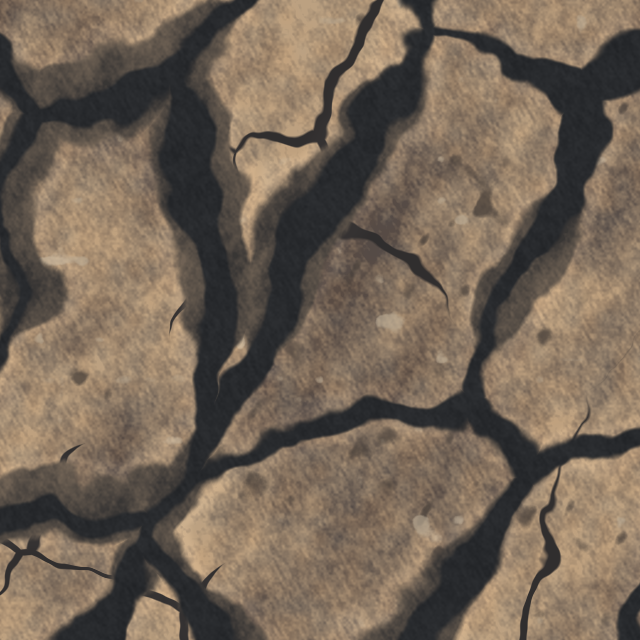
A Shadertoy shader for this texture:

```glsl
const vec2 ALONG = vec2(0.5, 0.866);    // long axis of the plates
const vec2 ACROSS = vec2(0.866, -0.5);

float hash(vec2 p) {
    vec3 q = fract(p.xyx * 0.1031);
    q += dot(q, q.yzx + 33.33);
    return fract((q.x + q.y) * q.z);
}

float noise(vec2 p) {
    vec2 i = floor(p), f = fract(p);
    f = f * f * (3.0 - 2.0 * f);
    return mix(mix(hash(i), hash(i + vec2(1, 0)), f.x),
               mix(hash(i + vec2(0, 1)), hash(i + vec2(1, 1)), f.x), f.y);
}

float fbm(vec2 p) {
    float sum = 0.0, amp = 0.52;
    for (int i = 0; i < 5; i++) {
        sum += amp * noise(p);
        p = mat2(1.6, 1.2, -1.2, 1.6) * p + 17.3;
        amp *= 0.5;
    }
    return sum;
}

vec2 seedPoint(vec2 cell) {
    return cell + 0.1 + 0.8 * vec2(hash(cell + 7.0), hash(cell + 61.0));
}

// Stretched Voronoi plates: x = distance to the border, yz = way to the seed, w = plate id
vec4 plates(vec2 p, vec2 scale) {
    vec2 q = vec2(dot(p, ACROSS), dot(p, ALONG)) * scale;
    vec2 base = floor(q), home = base, toHome = vec2(9.0);
    for (int j = -2; j <= 2; j++)
    for (int i = -2; i <= 2; i++) {
        vec2 cell = base + vec2(i, j), r = seedPoint(cell) - q;
        if (dot(r, r) < dot(toHome, toHome)) { toHome = r; home = cell; }
    }
    float border = 9.0;
    for (int j = -2; j <= 2; j++)
    for (int i = -2; i <= 2; i++) {
        if (i == 0 && j == 0) continue;
        vec2 r = seedPoint(home + vec2(i, j)) - q;
        vec2 n = normalize(r - toHome);
        border = min(border, dot(0.5 * (r + toHome), n) / length(n * scale));
    }
    vec2 v = toHome / scale;
    return vec4(border, v.x * ACROSS + v.y * ALONG, hash(home + 31.0));
}

void mainImage(out vec4 fragColor, in vec2 fragCoord) {
    vec2 p = fragCoord / iResolution.y;
    vec2 tilted = vec2(dot(p, ACROSS), dot(p, ALONG));

    // Ragged plate outlines
    vec2 warp = vec2(fbm(p * 4.0 + 3.0), fbm(p * 4.0 + 41.0)) - 0.5;
    vec2 ragged = vec2(noise(p * 24.0 + 9.0), noise(p * 24.0 + 77.0)) - 0.5;
    vec2 bent = p + 0.19 * warp + 0.016 * ragged;
    vec4 plate = plates(bent + vec2(0.35, 0.2), vec2(2.9, 1.8));

    // Fine weave and streaks
    vec2 weave = vec2(dot(p, vec2(0.866, 0.5)), dot(p, vec2(-0.5, 0.866)));
    float grain = 0.6 * noise(weave * vec2(210.0, 95.0)) + 0.4 * noise(p * 260.0) - 0.5;
    float streak = fbm(tilted * vec2(34.0, 11.0) + 5.0) - 0.5;

    // Sunlit clay with broad grey stains
    float stain = fbm(tilted * vec2(6.0, 3.5) + 23.0) - 0.5;
    float mottle = fbm(p * 26.0 + 11.0) - 0.5;
    float tone = 0.62 + 1.5 * stain + 0.7 * streak + 0.6 * mottle + 0.75 * grain;
    tone += 0.24 * (plate.w - 0.5);
    vec3 color = mix(vec3(0.40, 0.345, 0.305), vec3(0.70, 0.595, 0.475), clamp(tone, -0.2, 1.15));
    color += 0.025 * vec3(1.0, 0.0, -0.8) * (noise(p * 38.0 + 50.0) - 0.5);

    // Dark pits and a few pale flakes
    float pit = noise(tilted * vec2(42.0, 24.0) + 2.0) + 0.5 * mottle;
    float pitZone = smoothstep(0.42, 0.62, noise(p * 7.0 + 90.0));
    color = mix(color, vec3(0.27, 0.24, 0.22), 0.75 * pitZone * smoothstep(0.8, 0.98, pit));
    float flake = noise(p * 32.0 + 140.0) + 0.4 * mottle;
    color = mix(color, vec3(0.74, 0.68, 0.59), 0.6 * smoothstep(0.92, 1.02, flake));

    // Hairline cracks
    float hair = plates(bent + 5.3, vec2(2.6, 1.5)).x;
    float hairWidth = 0.008 * smoothstep(0.53, 0.8, noise(p * 3.5 + 65.0));
    float hairMask = smoothstep(0.0, 0.002, hairWidth);
    color = mix(color, vec3(0.19, 0.18, 0.18),
                hairMask * (1.0 - smoothstep(hairWidth - 0.002, hairWidth + 0.002, hair)));

    // Crumbling walls, broader on the plates above and to the right
    float gap = mix(0.006, 0.043, noise(p * 4.2 + 12.0));
    float facing = 0.5 + 0.5 * dot(normalize(plate.yz + 1e-4), vec2(0.6, 0.8));
    float ledge = 0.055 * smoothstep(0.3, 0.75, noise(p * 5.0 + 33.0)) * (0.3 + 0.7 * facing);
    float depth = plate.x - gap;
    float rim = smoothstep(0.025, 0.0, abs(depth - ledge - 0.012));
    color *= 1.0 + 0.09 * rim;
    float outer = ledge + 0.025 * streak;
    float wall = 1.0 - smoothstep(outer - 0.007, outer + 0.008, depth);
    float wallTone = 0.25 + 0.5 * depth / (ledge + 0.01) + 1.3 * streak + 0.6 * grain;
    vec3 wallColor = mix(vec3(0.22, 0.21, 0.205), vec3(0.42, 0.37, 0.32), clamp(wallTone, 0.0, 1.1));
    color = mix(color, wallColor, wall);

    // Deep shadow in the gaps
    vec3 shadow = vec3(0.155, 0.163, 0.175) + 0.045 * grain + 0.03 * mottle;
    color = mix(shadow, color, smoothstep(-0.004, 0.006, depth));

    fragColor = vec4(color, 1.0);
}
```
